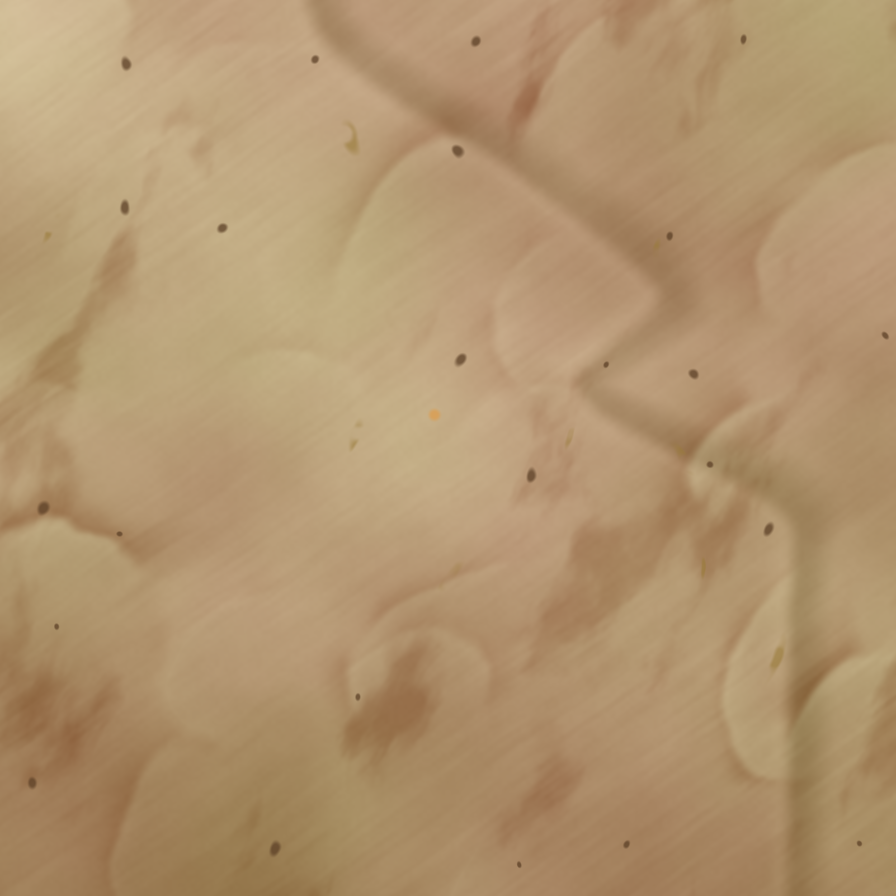
This texture is drawn by a Shadertoy shader. Its source:

```glsl
// Weathered tan hide: a pale glow over brown ground, crossed by one long olive
// crease and scattered rounded folds with one-sided brown shading.
// Value noise warps every shape; slanted streaks and tiny specks finish it.

float hash(vec2 p) {
    return fract(sin(dot(p, vec2(127.1, 311.7))) * 43758.5453);
}

float noise(vec2 p) {
    vec2 i = floor(p), f = fract(p);
    f = f * f * f * (f * (f * 6.0 - 15.0) + 10.0);
    return mix(mix(hash(i), hash(i + vec2(1, 0)), f.x),
               mix(hash(i + vec2(0, 1)), hash(i + vec2(1, 1)), f.x), f.y);
}

float fbm(vec2 p) {
    float sum = 0.0, amp = 0.5;
    for (int i = 0; i < 5; i++) {
        sum += amp * noise(p);
        p = mat2(0.8, 0.6, -0.6, 0.8) * p * 2.03 + 7.3;
        amp *= 0.48;
    }
    return sum;
}

vec2 rotate(vec2 p, float a) {
    return vec2(cos(a) * p.x + sin(a) * p.y, cos(a) * p.y - sin(a) * p.x);
}

float segmentDistance(vec2 p, vec2 a, vec2 b) {
    vec2 ab = b - a;
    return length(p - a - ab * clamp(dot(p - a, ab) / dot(ab, ab), 0.0, 1.0));
}

// Horizontal place of the long crease at height y
float creaseX(float y) {
    return 0.88 - 0.24 * smoothstep(0.40, 0.58, y)
                + 0.10 * smoothstep(0.57, 0.68, y)
                - 0.40 * smoothstep(0.66, 1.0, y);
}

// Sparse soft dots, one at most per cell
float specks(vec2 p, float cells, float share, float radius, vec2 squash) {
    vec2 id = floor(p * cells);
    vec2 centre = 0.25 + 0.5 * vec2(hash(id + 3.1), hash(id + 8.7));
    vec2 q = (fract(p * cells) - centre) / cells;
    q = rotate(q, 0.9 + hash(id + 5.0)) * squash;
    float r = radius * (0.45 + 0.65 * hash(id + 1.9));
    return step(hash(id + 12.4), share) * (1.0 - smoothstep(0.45 * r, 1.2 * r, length(q)));
}

void mainImage(out vec4 fragColor, in vec2 fragCoord) {
    vec2 uv = fragCoord / iResolution.xy;
    vec2 warp = vec2(fbm(uv * 4.0 + 2.0), fbm(uv * 4.0 + 31.0)) - 0.48;
    vec2 p = uv + 0.09 * warp;

    // Broad light: brown foot, tan right side, pale upper left
    float tone = mix(0.24, 0.57, smoothstep(-0.05, 0.42, p.y + 0.16 * p.x));
    float glow = segmentDistance(p, vec2(0.02, 0.95), vec2(0.42, 0.59)) / 0.24;
    tone += 0.32 * exp(-glow * glow);
    tone += 0.50 * (fbm(p * 4.0 + 11.0) - 0.48);
    float brown = 0.0, olive = 0.0;

    // Rounded folds: pale inner rim, brown shade outside part of the edge
    for (int i = 0; i < 20; i++) {
        vec2 cell = vec2(i % 4, i / 4);
        vec2 jitter = vec2(hash(cell + 4.2), hash(cell + 9.6)) - 0.5;
        vec2 q = p + 0.05 * warp.yx - (cell + 0.5 + 0.8 * jitter) / vec2(4, 5);
        q = rotate(q, 0.7 + 0.9 * jitter.x) * vec2(0.8, 1.2);
        float d = length(q) - mix(0.06, 0.13, hash(cell + 6.3));
        float facing = dot(normalize(q + 1e-4), rotate(vec2(0, 1), 3.0 * jitter.y));
        float arc = smoothstep(0.1, 0.95, facing);
        float strength = mix(0.45, 1.0, hash(cell + 2.8)) * mix(1.0, 0.4, exp(-glow * glow));
        float shade = smoothstep(-0.006, 0.008, d) * exp(-max(d, 0.0) / 0.028);
        brown += shade * arc * strength * smoothstep(0.2, 0.65, noise(p * 13.0 + cell));
        tone += 0.10 * arc * strength * exp(-abs(d + 0.008) / 0.012);
        olive += 0.25 * strength * arc * smoothstep(-0.09, -0.01, d) * (1.0 - smoothstep(-0.01, 0.008, d));
    }

    // Long crease: crisp left edge, shadow fading to the right
    vec2 c = uv + 0.035 * warp;
    float slope = (creaseX(c.y + 0.01) - creaseX(c.y - 0.01)) / 0.02;
    float d = (c.x - creaseX(c.y)) / sqrt(1.0 + slope * slope);
    float crease = smoothstep(-0.012, 0.010, d) * (1.0 - smoothstep(0.012, 0.060, d));
    crease *= 0.65 + 0.5 * noise(p * 6.0);
    tone += 0.07 * exp(-abs(d + 0.015) / 0.018) - 0.28 * crease;
    olive += 0.7 * crease;

    // Leaning smudges and fine slanted streaks
    vec2 lean = rotate(p, 1.1);
    float smudge = smoothstep(0.57, 0.76, fbm(lean * vec2(5.0, 10.0) + 19.0));
    brown += 0.60 * smudge;
    vec2 grain = rotate(uv + 0.02 * warp, 0.62);
    float patches = smoothstep(0.35, 0.7, noise(uv * 5.0 + 40.0));
    float streak = noise(grain * vec2(9.0, 85.0)) + noise(grain * vec2(16.0, 170.0)) - 1.0;
    tone += streak * (0.035 + 0.07 * patches * (0.3 + brown));
    tone += 0.025 * (noise(uv * 190.0) - 0.5);

    // Colour from tone, then pink and olive tints
    tone -= 0.48 * min(brown, 1.1);
    vec3 colour = mix(vec3(0.54, 0.39, 0.24), vec3(0.82, 0.74, 0.59), clamp(tone, -0.22, 1.03));
    float pink = fbm(p * 3.0 + 53.0) - 0.48;
    colour += vec3(0.02, -0.01, 0.02) * pink * 3.0;
    colour += vec3(-0.025, 0.005, -0.005) * min(olive, 1.0);
    colour += vec3(0.015, -0.010, -0.005) * min(brown, 1.0);

    // Dark specks, ochre flecks and a single orange dot
    colour = mix(colour, vec3(0.36, 0.25, 0.15), 0.75 * specks(p, 11.0, 0.20, 0.008, vec2(1.0, 1.3)));
    float fleck = specks(p + 0.3, 8.0, 0.14, 0.012, vec2(0.5, 1.8)) * smoothstep(0.3, 0.7, noise(uv * 60.0));
    colour = mix(colour, vec3(0.60, 0.48, 0.22), 0.6 * fleck);
    float orangeDot = 1.0 - smoothstep(0.003, 0.009, length(uv - vec2(0.485, 0.537)));
    colour = mix(colour, vec3(0.86, 0.62, 0.32), 0.8 * orangeDot);

    fragColor = vec4(colour, 1.0);
}
```
